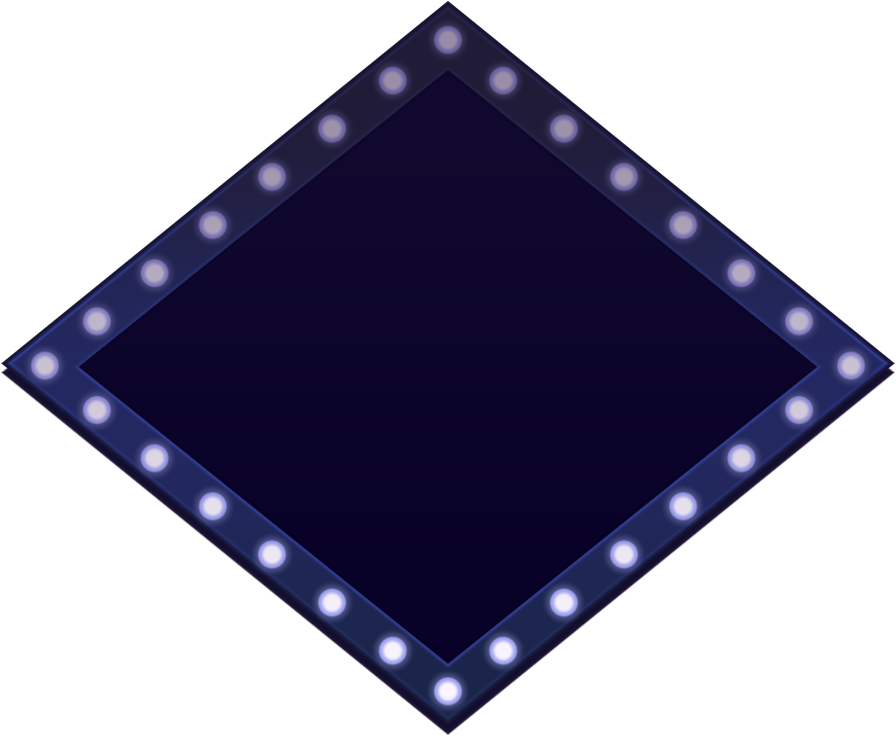
Write a Shadertoy shader that draws this background.

```glsl
#define OUTER_HALF vec2(0.6063, 0.4920)
#define INNER_HALF vec2(0.5016, 0.4032)
#define SIDE_DROP 0.0125
#define FIRST_BULB vec2(0.0750, 0.3873)
#define LAST_BULB vec2(0.4770, 0.0603)
#define TOP_BULB vec2(0.0, 0.4425)
#define SIDE_BULB vec2(0.5476, 0.0)
#define BULBS_PER_SIDE 6
#define BULB_RADIUS 0.0190
#define GLOW_RADIUS 0.0310

// Signed distance to the nearest edge line of a diamond
float diamond(vec2 p, vec2 halfSize) {
    vec2 slope = 1.0 / halfSize;
    return (dot(abs(p), slope) - 1.0) / length(slope);
}

float coverage(float dist, float pixel) {
    return clamp(0.5 - dist / pixel, 0.0, 1.0);
}

float line(float dist, float width) {
    return exp(-dist * dist / (width * width));
}

// Distance to the nearest bulb, with all four sides folded into one
float bulbDistance(vec2 p) {
    vec2 q = abs(p);
    float nearest = min(length(q - TOP_BULB), length(q - SIDE_BULB));
    for (int i = 0; i < BULBS_PER_SIDE; i++) {
        float t = float(i) / float(BULBS_PER_SIDE - 1);
        vec2 center = mix(FIRST_BULB, LAST_BULB, t);
        center.x += 0.0035 * sin(3.14159 * t);
        nearest = min(nearest, length(q - center));
    }
    return nearest;
}

vec3 frameColor(float height) {
    vec3 low = vec3(0.105, 0.145, 0.290);
    vec3 middle = vec3(0.137, 0.157, 0.375);
    vec3 high = vec3(0.125, 0.105, 0.215);
    vec3 color = mix(low, middle, smoothstep(0.05, 0.42, height));
    return mix(color, high, smoothstep(0.48, 0.88, height));
}

void mainImage(out vec4 fragColor, in vec2 fragCoord) {
    float pixel = 1.0 / iResolution.y;
    vec2 p = (fragCoord - 0.5 * iResolution.xy) * pixel;
    float height = fragCoord.y * pixel;
    float upper = smoothstep(-0.01, 0.01, p.y);
    float middleGlow = exp(-p.y * p.y * 14.0);

    vec2 facePos = p - vec2(0.0, 0.0063);
    float outer = diamond(facePos, OUTER_HALF);
    float inner = diamond(p - vec2(0.0, 0.0016), INNER_HALF);
    float side = diamond(facePos + vec2(0.0, SIDE_DROP), OUTER_HALF);
    float softPixel = max(pixel, 0.0025);

    // Dark side wall below the face
    vec3 color = vec3(1.0);
    vec3 wall = mix(vec3(0.13, 0.09, 0.22), vec3(0.07, 0.055, 0.18),
                    smoothstep(0.0, 0.006, -side));
    color = mix(color, wall, coverage(min(side, outer), softPixel));

    // Frame with dark rim and thin blue bevel
    vec3 frame = frameColor(height);
    vec3 bevel = mix(vec3(0.17, 0.22, 0.48), vec3(0.20, 0.25, 0.62), middleGlow);
    frame = mix(vec3(0.085, 0.075, 0.20), frame, smoothstep(0.001, 0.007, -outer));
    float bevelStrength = mix(0.35, 0.25 + 0.6 * middleGlow, upper);
    frame = mix(frame, bevel, bevelStrength * line(outer + 0.0075, 0.0018));

    // Lit inner lip, strongest on the lower sides
    float lipStrength = mix(0.9, 0.12 + 0.3 * middleGlow, upper);
    frame = mix(frame, vec3(0.19, 0.24, 0.59), lipStrength * line(inner - 0.002, 0.0022));

    // Bulbs brighten toward the bottom
    float bulb = bulbDistance(p - vec2(0.0, 0.0032));
    vec3 core = mix(vec3(0.98, 0.96, 1.0), vec3(0.60, 0.55, 0.65), smoothstep(0.05, 0.95, height));
    vec3 rim = mix(vec3(0.64, 0.65, 0.96), vec3(0.42, 0.38, 0.62), smoothstep(0.1, 0.95, height));
    float glow = 1.0 - smoothstep(BULB_RADIUS * 0.75, GLOW_RADIUS, bulb);
    frame = mix(frame, rim * 0.75, 0.65 * glow);
    frame = mix(frame, rim, 1.0 - smoothstep(BULB_RADIUS * 0.88, BULB_RADIUS * 1.08, bulb));
    frame = mix(frame, core, 1.0 - smoothstep(BULB_RADIUS * 0.48, BULB_RADIUS * 0.88, bulb));
    color = mix(color, frame, coverage(outer, pixel));

    // Deep panel with a slight vertical gradient and shaded edge
    vec3 panel = mix(vec3(0.030, 0.002, 0.155), vec3(0.064, 0.032, 0.180),
                     smoothstep(0.1, 0.9, height));
    panel *= mix(0.82, 1.0, smoothstep(0.0, 0.006, -inner));
    color = mix(color, panel, coverage(inner, pixel));

    fragColor = vec4(color, 1.0);
}
```
